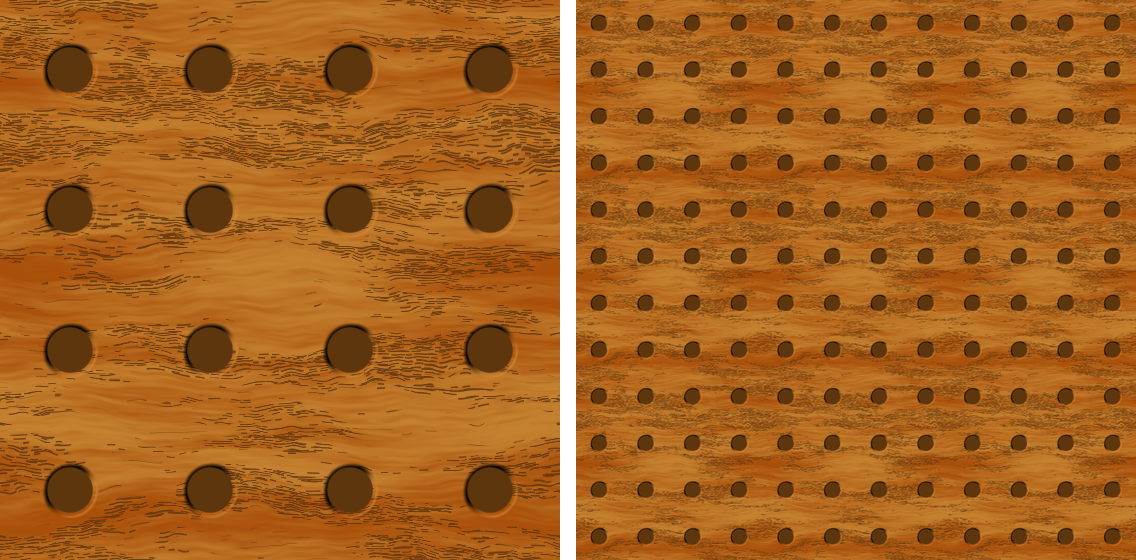
Left: one tile. Right: repeated 3 by 3.
This pattern is drawn by a Shadertoy shader. Its source:

```glsl
// Oiled oak pegboard: a four by four grid of recessed round holes over horizontal grain.

const float TAU = 6.2831853;
const float HOLES = 4.0;          // holes per side
const float DISC_RADIUS = 0.163;  // in cell units
const float RIM_RADIUS = 0.192;

const vec3 DEEP_WOOD = vec3(0.66, 0.31, 0.04);
const vec3 PALE_WOOD = vec3(0.77, 0.51, 0.19);
const vec3 PORE_BROWN = vec3(0.36, 0.20, 0.05);
const vec3 HOLE_BROWN = vec3(0.37, 0.21, 0.05);
const vec3 RIM_LIGHT = vec3(0.86, 0.56, 0.24);

float hash(vec2 cell, float seed) {
    uvec3 k = uvec3(ivec3(cell, seed)) * uvec3(1597u, 3812u, 7919u);
    uint h = (k.x + 17u) * (k.y + 1013u) + k.z * 2654435u;
    h = (h ^ (h >> 15)) * 2246822519u;
    h = (h ^ (h >> 13)) * 3266489917u;
    return float((h ^ (h >> 16)) & 65535u) / 65535.0;
}

// Value noise that wraps after `cells` lattice cells.
float wrapNoise(vec2 p, vec2 cells, float seed) {
    vec2 g = p * cells;
    vec2 i = floor(g);
    vec2 f = g - i;
    f = f * f * (3.0 - 2.0 * f);
    vec2 a = mod(i, cells);
    vec2 b = mod(i + 1.0, cells);
    return mix(mix(hash(a, seed), hash(vec2(b.x, a.y), seed), f.x),
               mix(hash(vec2(a.x, b.y), seed), hash(b, seed), f.x), f.y);
}

// Layered sines with whole frequencies bend the grain.
float grainBend(vec2 p) {
    float bend = 0.010 * sin(TAU * (p.x + 2.0 * p.y) + 1.0);
    bend += 0.006 * sin(TAU * (2.0 * p.x - 3.0 * p.y) + 2.3);
    bend += 0.003 * sin(TAU * (5.0 * p.x + 4.0 * p.y));
    return bend + 0.0012 * sin(TAU * (13.0 * p.x + 9.0 * p.y));
}

// Cellular pores: one thin dash per cell, kept where density exceeds its hash.
float pores(vec2 p, vec2 cells, float density, float halfWidth, float px, float seed) {
    vec2 g = p * cells;
    float row = mod(floor(g.y), cells.y);
    g.x += hash(vec2(0.0, row), seed) * cells.x;
    vec2 id = vec2(mod(floor(g.x), cells.x), row);
    vec2 f = fract(g) - 0.5;
    f.y += 0.3 * (hash(id, seed + 1.0) - 0.5);
    float halfLength = mix(0.25, 0.5, hash(id, seed + 2.0));
    float line = 1.0 - smoothstep(halfWidth - 0.5 * px, halfWidth + 0.5 * px, abs(f.y) / cells.y);
    float ends = 1.0 - smoothstep(halfLength - 0.06, halfLength, abs(f.x));
    float threshold = hash(id, seed + 3.0);
    return line * ends * smoothstep(threshold - 0.04, threshold + 0.04, density);
}

vec3 wood(vec2 p, float px) {
    vec2 q = p + vec2(0.0, grainBend(p));

    // Broad bands, streaks and fine fibres
    float tone = 0.44 * wrapNoise(q, vec2(2.0, 13.0), 1.0)
               + 0.26 * wrapNoise(q, vec2(5.0, 44.0), 2.0)
               + 0.18 * wrapNoise(q, vec2(11.0, 150.0), 3.0)
               + 0.12 * wrapNoise(q, vec2(30.0, 256.0), 4.0);
    vec3 color = mix(DEEP_WOOD, PALE_WOOD, smoothstep(0.18, 0.80, tone));

    // Pores gather in clusters and wobble slightly
    float cluster = 0.62 * wrapNoise(q, vec2(4.0, 22.0), 5.0)
                  + 0.38 * wrapNoise(q, vec2(13.0, 60.0), 6.0);
    float density = 0.85 * smoothstep(0.42, 0.82, cluster);
    vec2 w = q + vec2(0.0, 0.006 * (wrapNoise(q, vec2(48.0, 64.0), 7.0) - 0.5));
    float pore = pores(w, vec2(22.0, 170.0), density, 0.0011, px, 10.0);
    pore = max(pore, pores(w, vec2(46.0, 190.0), density, 0.0010, px, 20.0));
    pore = max(pore, pores(w, vec2(9.0, 120.0), 0.5 * density, 0.0010, px, 30.0));

    // Pale flecks lie between the pores
    float fleck = smoothstep(0.55, 0.85, wrapNoise(q, vec2(24.0, 180.0), 8.0));
    color = mix(color, PALE_WOOD, 0.5 * fleck * density);
    return mix(color, PORE_BROWN, 0.82 * pore);
}

// Recess lit from the lower right: dark upper-left wall, bright opposite lip.
vec3 drillHole(vec3 color, vec2 q, float px) {
    float r = length(q);
    float facing = dot(q / max(r, 0.001), normalize(vec2(-1.0, 1.0)));
    float shade = smoothstep(-0.55, 0.45, facing);
    float edge = mix(0.205, RIM_RADIUS, smoothstep(0.0, 0.9, facing));
    color *= 1.0 - shade * (1.0 - smoothstep(edge - 0.035, edge + 0.008, r));

    float lip = 1.0 - smoothstep(0.003, 0.015, abs(r - RIM_RADIUS));
    color = mix(color, RIM_LIGHT, 0.45 * lip * smoothstep(0.25, 0.9, -facing));

    float disc = 1.0 - smoothstep(DISC_RADIUS - px, DISC_RADIUS + px, r);
    return mix(color, HOLE_BROWN, disc);
}

void mainImage(out vec4 fragColor, in vec2 fragCoord) {
    vec2 uv = fragCoord / iResolution.xy;
    float px = 1.0 / iResolution.y;
    vec2 cell = fract(uv * HOLES) - 0.5;
    vec3 color = drillHole(wood(uv, px), cell, HOLES * px);
    fragColor = vec4(color, 1.0);
}
```
